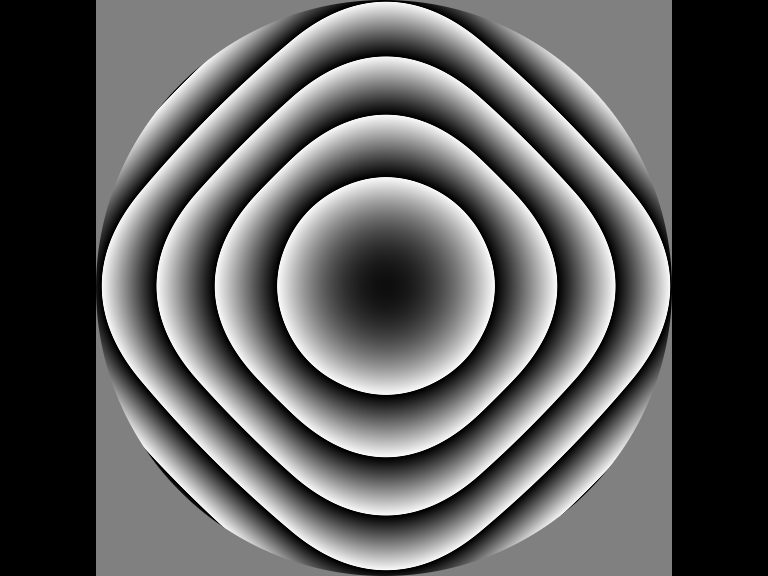
Write a WebGL 1 fragment shader that draws this background.

```glsl
precision highp float;
// Wrapped phase map: sawtooth rings easing from circle to diamond in a disc on a grey square.

uniform vec2 u_resolution;

// Quadratic core per axis, flattening to a gentler rise farther out.
vec2 axisPhase(vec2 p) {
  vec2 outer = max(abs(p) - 0.33, 0.0);
  return 6.6 * p * p - 5.8 * outer * outer;
}

// Derivative of axisPhase, used to size the smoothing of each ring edge.
vec2 axisSlope(vec2 p) {
  return 13.2 * abs(p) - 11.6 * max(abs(p) - 0.33, 0.0);
}

// Rising ramp whose drop from white to black is softened over the given width.
float softSawtooth(float phase, float width) {
  float ramp = fract(phase + 0.5 * width);
  return max(ramp - 0.5 * width, 0.0) * (1.0 - smoothstep(1.0 - width, 1.0, ramp));
}

void main() {
  // The square and disc both span -1 to 1 over the canvas height.
  vec2 p = (2.0 * gl_FragCoord.xy - u_resolution) / u_resolution.y;
  float pixel = 2.0 / u_resolution.y;

  // Rings, centred slightly right of and above the disc's centre.
  vec2 q = p - vec2(0.007, 0.007);
  float phase = 0.055 + dot(axisPhase(q), vec2(1.0));
  float edgeWidth = clamp(length(axisSlope(q)) * pixel, 0.001, 0.5);
  float rings = softSawtooth(phase, edgeWidth);

  // Disc over grey square over black side bars.
  float disc = clamp(0.5 + (1.0 - length(p)) / pixel, 0.0, 1.0);
  float square = clamp(0.5 + (1.0 - abs(p.x)) / pixel, 0.0, 1.0);
  float grey = mix(0.5, rings, disc) * square;

  gl_FragColor = vec4(vec3(grey), 1.0);
}
```
